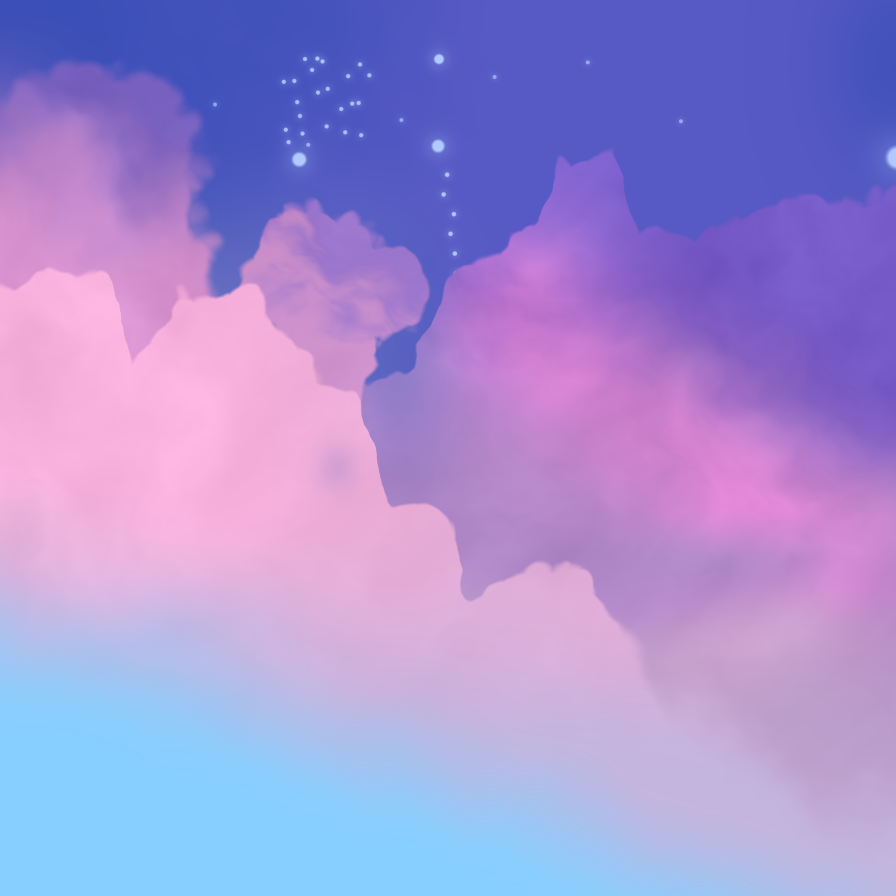
Reproduce this background procedurally as a three.js fragment shader.

```glsl
// Painterly dusk sky: layered pink and violet clouds over blue mist, with stars.
#define EDGE 0.004
#define BILLOW 0.034
#define WARP 0.022
#define GRAIN 0.13
#define CLUSTER_STARS 22
#define TRAIL_STARS 6

varying vec2 vUv;

const vec3 DEEP_BLUE = vec3(0.23, 0.31, 0.72);
const vec3 INDIGO = vec3(0.34, 0.35, 0.77);
const vec3 VIOLET = vec3(0.47, 0.36, 0.79);
const vec3 MAUVE = vec3(0.70, 0.54, 0.79);
const vec3 ORCHID = vec3(0.89, 0.51, 0.83);
const vec3 ROSE = vec3(0.97, 0.69, 0.86);
const vec3 LILAC = vec3(0.77, 0.71, 0.87);
const vec3 DUSK = vec3(0.74, 0.63, 0.80);
const vec3 MIST_BLUE = vec3(0.53, 0.81, 1.0);
const vec3 STAR_LIGHT = vec3(0.69, 0.79, 1.0);

vec2 hash2(vec2 p) {
  vec3 q = fract(vec3(p.xyx) * vec3(0.1031, 0.1030, 0.0973));
  q += dot(q, q.yzx + 33.33);
  return fract((q.xx + q.yz) * q.zy);
}

float noise(vec2 p) {
  vec2 i = floor(p), f = fract(p);
  f = f * f * (3.0 - 2.0 * f);
  vec2 e = vec2(1.0, 0.0);
  return mix(mix(hash2(i).x, hash2(i + e).x, f.x),
             mix(hash2(i + e.yx).x, hash2(i + 1.0).x, f.x), f.y);
}

float fbm(vec2 p) {
  float sum = 0.0, amp = 0.5;
  for (int i = 0; i < 5; i++) {
    sum += amp * noise(p);
    p = mat2(1.6, 1.2, -1.2, 1.6) * p + 7.3;
    amp *= 0.5;
  }
  return sum;
}

// Rounded bumps: height above the nearest scattered centre.
float puffs(vec2 p) {
  vec2 cell = floor(p);
  float nearest = 2.0;
  for (int y = -1; y <= 1; y++) for (int x = -1; x <= 1; x++) {
    vec2 c = cell + vec2(float(x), float(y));
    nearest = min(nearest, length(p - c - hash2(c + 19.0)));
  }
  return 0.5 - nearest;
}

float rise(float a, float b, float x) { return smoothstep(a, b, x); }
float cover(float d, float soft) { return smoothstep(-soft, soft, d); }
float glow(vec2 p, vec2 centre, vec2 size) {
  vec2 q = (p - centre) / size;
  return exp(-dot(q, q));
}
float disc(vec2 p, vec2 centre, float r) { return r - length(p - centre); }
float star(vec2 p, vec2 at, float r) {
  float d = length(p - at);
  return smoothstep(r, r * 0.45, d) + 0.2 * exp(-d * d / (r * r * 3.0));
}

// Skyline of the violet bank on the right.
float farRidge(float x) {
  return 0.58 + 0.10 * rise(0.455, 0.50, x) + 0.07 * rise(0.50, 0.59, x)
    + 0.08 * rise(0.59, 0.625, x) - 0.10 * rise(0.685, 0.72, x) + 0.055 * rise(0.74, 0.95, x);
}

// Skyline of the bright bank, stepping down to the right.
float nearRidge(float x) {
  return 0.682 + 0.02 * rise(0.0, 0.06, x) - 0.10 * rise(0.122, 0.145, x)
    + 0.067 * rise(0.145, 0.21, x) - 0.11 * rise(0.26, 0.39, x)
    - 0.125 * rise(0.40, 0.435, x) - 0.03 * rise(0.46, 0.50, x)
    - 0.07 * rise(0.495, 0.525, x) + 0.025 * rise(0.525, 0.57, x)
    - 0.06 * rise(0.64, 0.69, x) - 0.09 * rise(0.69, 0.75, x) - 0.12 * rise(0.75, 0.95, x);
}

float starField(vec2 p) {
  float s = star(p, vec2(0.334, 0.822), 0.010) + star(p, vec2(0.489, 0.837), 0.009)
    + star(p, vec2(0.490, 0.934), 0.007) + star(p, vec2(1.002, 0.824), 0.016);
  for (int i = 0; i < CLUSTER_STARS; i++) {
    vec2 h = hash2(vec2(float(i), 4.0));
    s += 0.75 * star(p, vec2(0.31, 0.835) + h * vec2(0.105, 0.11), 0.0032);
  }
  for (int i = 0; i < TRAIL_STARS; i++) {
    float k = float(i);
    vec2 h = hash2(vec2(k, 9.0));
    s += 0.8 * star(p, vec2(0.493 + 0.018 * h.x, 0.695 + 0.022 * k), 0.0034);
    s += 0.6 * star(p, vec2(0.24 + 0.104 * k, 0.80 + 0.16 * h.y), 0.003);
  }
  return min(s, 1.0);
}

void main() {
  vec2 p = vUv;
  float broad = fbm(p * 5.0 + 3.0) - 0.48;
  vec2 w = p + WARP * (vec2(fbm(p * 13.0), fbm(p * 13.0 + 40.0)) - 0.48);
  float bumps = BILLOW * (puffs(w * 14.0) + 0.45 * puffs(w * 36.0));
  float paint = fbm(w * 9.0 + 2.0 * broad) - 0.48;

  // Night sky and stars
  vec3 col = mix(DEEP_BLUE, INDIGO, rise(0.1, 0.65, p.x + 0.4 * broad));
  col = mix(col, DEEP_BLUE, 0.7 * glow(p, vec2(1.0, 0.93), vec2(0.08, 0.12)));
  col = mix(col, vec3(0.40, 0.43, 0.76), rise(0.86, 0.64, p.y) * rise(0.6, 0.3, p.x));
  col = mix(col, STAR_LIGHT, starField(p));

  // Soft cloud at the upper left
  float back = max(disc(w, vec2(0.10, 0.80), 0.125), disc(w, vec2(0.10, 0.68), 0.138)) + bumps;
  vec3 backCol = mix(vec3(0.84, 0.57, 0.81), vec3(0.48, 0.39, 0.76), rise(0.70, 0.93, p.y + 0.3 * broad));
  col = mix(col, backCol, 0.7 * rise(0.13, -0.02, p.x) * rise(1.0, 0.85, p.y));
  col = mix(col, backCol + GRAIN * paint, cover(back, 0.012));

  // Violet bank with an orchid band of light
  float far = farRidge(w.x) - w.y + bumps;
  vec3 farCol = mix(MAUVE, VIOLET, rise(0.47, 0.74, p.y + 0.3 * (p.x - 0.5) + 0.25 * broad));
  vec2 band = vec2(0.35, -0.27), q = w - vec2(0.58, 0.64);
  float along = clamp(dot(q, band) / dot(band, band), 0.0, 1.0);
  float bandDist = length(q - band * along) / 0.10;
  farCol = mix(farCol, ORCHID, 0.85 * exp(-bandDist * bandDist) * (0.9 + 0.8 * paint));
  farCol = mix(farCol, vec3(0.52, 0.46, 0.77), 0.8 * glow(w, vec2(0.45, 0.59), vec2(0.055, 0.12)));
  farCol = mix(farCol, vec3(0.64, 0.53, 0.77), 0.7 * glow(w, vec2(0.81, 0.375), vec2(0.15, 0.035)));
  col = mix(col, farCol + GRAIN * paint, cover(far, EDGE));

  // Pale dusk haze at the lower right
  float haze = rise(0.36, 0.27, w.y - 0.02 * sin(w.x * 16.0));
  vec3 hazeCol = mix(DUSK, vec3(0.80, 0.64, 0.81), glow(p, vec2(0.82, 0.30), vec2(0.16, 0.08)));
  col = mix(col, hazeCol + 0.5 * GRAIN * paint, haze * mix(1.0, 0.55, glow(p, vec2(1.0, 0.30), vec2(0.08, 0.12))));

  // Round middle tower
  float tower = max(disc(w, vec2(0.355, 0.69), 0.079), disc(w, vec2(0.41, 0.68), 0.055));
  tower = max(tower, disc(w, vec2(0.36, 0.60), 0.065)) + bumps;
  vec3 towerCol = mix(vec3(0.82, 0.58, 0.81), vec3(0.60, 0.45, 0.79), rise(0.58, 0.76, p.y + 0.7 * paint));
  col = mix(col, towerCol + GRAIN * paint, cover(tower, EDGE));

  // Bright rose bank, fading to lilac below
  float near = nearRidge(w.x) - w.y + bumps;
  vec3 nearCol = mix(LILAC, ROSE, rise(0.22, 0.50, p.y + 0.12 * broad + 0.10 * p.x));
  nearCol = mix(nearCol, vec3(0.87, 0.67, 0.84), rise(0.2, 0.62, p.x) * 0.7 * rise(0.15, 0.32, p.y));
  nearCol = mix(nearCol, vec3(0.74, 0.58, 0.80), 0.55 * glow(w, vec2(0.375, 0.475), vec2(0.022, 0.03)));
  nearCol = mix(nearCol, vec3(0.69, 0.74, 0.92), 0.6 * glow(w, vec2(0.18, 0.29), vec2(0.10, 0.05)));
  nearCol += 0.7 * GRAIN * paint * rise(0.1, 0.4, p.y);
  col = mix(col, nearCol, cover(near, mix(EDGE, 0.07, rise(0.66, 0.8, p.x))));

  // Blue mist rising from the lower left
  float mist = p.y - 0.29 + 0.32 * p.x + 0.09 * broad;
  col = mix(col, MIST_BLUE, rise(0.09, -0.10, mist));

  gl_FragColor = vec4(col, 1.0);
}
```
